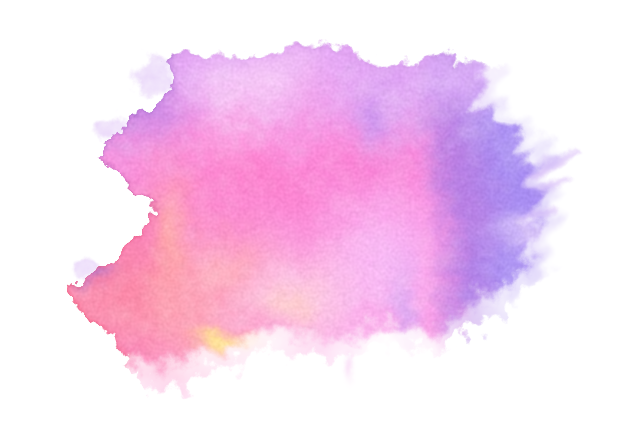
A Shadertoy shader for this background:

```glsl
// A loose watercolour wash on white paper: coral and pink fading to violet.
// Four noisy edge curves bound the wash, soft elliptical pools tint it,
// and a dark pigment rim, pale stains and paper grain finish the surface.

vec2 hashGradient(vec2 cell) {
    vec2 h = vec2(dot(cell, vec2(127.1, 311.7)), dot(cell, vec2(269.5, 183.3)));
    return 2.0 * fract(sin(h) * 43758.5) - 1.0;
}

float gradientNoise(vec2 p) {
    vec2 i = floor(p), f = fract(p);
    vec2 u = f * f * f * (f * (f * 6.0 - 15.0) + 10.0);
    vec2 e = vec2(0.0, 1.0);
    float low = mix(dot(hashGradient(i), f), dot(hashGradient(i + e.yx), f - e.yx), u.x);
    float high = mix(dot(hashGradient(i + e), f - e), dot(hashGradient(i + 1.0), f - 1.0), u.x);
    return mix(low, high, u.y);
}

float fbm(vec2 p) {
    float sum = 0.0, amplitude = 0.5;
    for (int i = 0; i < 5; i++) {
        sum += amplitude * gradientNoise(p);
        p = mat2(1.6, 1.2, -1.2, 1.6) * p + 7.3;
        amplitude *= 0.5;
    }
    return sum;
}

// Soft elliptical pool of pigment
float pool(vec2 p, vec2 centre, vec2 radius) {
    vec2 q = (p - centre) / radius;
    return exp(-dot(q, q));
}

// Inward distances from the left, right, bottom and top edges
vec4 edgeDistances(vec2 p) {
    float upperLobe = 0.23 + max(p.y - 0.635, 1.15 * (0.635 - p.y));
    float lowerLobe = 0.165 + max(1.15 * (p.y - 0.326), 0.75 * (0.326 - p.y));
    float notch = mix(0.352, 0.395, smoothstep(0.65, 0.78, p.y));
    float left = min(min(upperLobe, lowerLobe), notch);
    float right = 1.26 - 0.115 * smoothstep(0.64, 0.78, p.y)
                - 0.08 * (1.0 - smoothstep(0.28, 0.42, p.y));
    float bottom = 0.12 + 0.075 * smoothstep(0.3, 0.65, p.x)
                 + 0.08 * smoothstep(1.0, 1.1, p.x) + 0.11 * smoothstep(1.15, 1.27, p.x);
    float top = 0.887 - 0.03 * smoothstep(0.75, 0.92, p.x)
              + 0.02 * smoothstep(0.97, 1.02, p.x) - 0.03 * smoothstep(1.03, 1.13, p.x);
    return vec4((p.x - left) * 0.7, right - p.x, p.y - bottom, top - p.y);
}

// Pigment colour across the wash
vec3 pigment(vec2 p) {
    vec3 c = vec3(0.98, 0.57, 0.88);
    c = mix(c, vec3(0.90, 0.66, 0.96), smoothstep(0.62, 0.86, p.y));
    c = mix(c, vec3(0.99, 0.49, 0.79), 0.75 * pool(p, vec2(0.58, 0.58), vec2(0.22, 0.12)));
    c = mix(c, vec3(0.98, 0.46, 0.80), 0.6 * pool(p, vec2(0.87, 0.60), vec2(0.12, 0.06)));
    // Coral and orange on the lower left
    c = mix(c, vec3(0.98, 0.50, 0.64), 0.95 * pool(p, vec2(0.26, 0.31), vec2(0.26, 0.19)));
    c = mix(c, vec3(0.99, 0.61, 0.67), 0.8 * pool(p, vec2(0.46, 0.27), vec2(0.18, 0.12)));
    c = mix(c, vec3(1.00, 0.70, 0.60), 0.6 * pool(p, vec2(0.40, 0.46), vec2(0.05, 0.13)));
    c = mix(c, vec3(1.00, 0.72, 0.66), 0.5 * pool(p, vec2(0.54, 0.38), vec2(0.09, 0.06)));
    // Pale middle and top
    c = mix(c, vec3(0.99, 0.80, 0.90), 0.85 * pool(p, vec2(0.74, 0.32), vec2(0.15, 0.12)));
    c = mix(c, vec3(0.97, 0.73, 0.97), 0.8 * pool(p, vec2(0.91, 0.36), vec2(0.12, 0.15)));
    c = mix(c, vec3(0.98, 0.82, 0.97), 0.75 * pool(p, vec2(0.60, 0.81), vec2(0.10, 0.09)));
    c = mix(c, vec3(1.00, 0.85, 0.74), 0.5 * pool(p, vec2(0.68, 0.31), vec2(0.05, 0.05)));
    c = mix(c, vec3(1.00, 0.92, 0.50), 0.85 * pool(p, vec2(0.53, 0.20), vec2(0.06, 0.025)));
    // Violet body on the right
    float border = 1.01 + 0.04 * (1.0 - smoothstep(0.35, 0.6, p.y));
    vec3 violet = mix(vec3(0.71, 0.49, 0.89), vec3(0.64, 0.55, 0.95), smoothstep(1.04, 1.2, p.x));
    c = mix(c, violet, 0.95 * smoothstep(-0.05, 0.05, p.x - border));
    c = mix(c, vec3(0.74, 0.51, 0.93), 0.75 * pool(p, vec2(0.90, 0.73), vec2(0.06, 0.08)));
    c = mix(c, vec3(0.86, 0.68, 0.97), 0.9 * pool(p, vec2(1.07, 0.82), vec2(0.13, 0.08)));
    c = mix(c, vec3(0.88, 0.80, 0.98), 0.8 * pool(p, vec2(1.23, 0.46), vec2(0.10, 0.04)));
    c = mix(c, vec3(0.80, 0.63, 0.95), 0.6 * pool(p, vec2(0.95, 0.27), vec2(0.03, 0.09)));
    // Violet on the left shoulders
    c = mix(c, vec3(0.76, 0.53, 0.90), 0.7 * pool(p, vec2(0.33, 0.74), vec2(0.10, 0.08)));
    return mix(c, vec3(0.70, 0.48, 0.80), 0.8 * pool(p, vec2(0.21, 0.37), vec2(0.04, 0.03)));
}

void mainImage(out vec4 fragColor, in vec2 fragCoord) {
    vec2 p = fragCoord / iResolution.y;
    vec2 drift = vec2(fbm(p * 5.0), fbm(p * 5.0 + 31.0));
    vec2 ragged = vec2(fbm(p * 24.0 + 3.0), fbm(p * 24.0 + 57.0));
    float bristle = gradientNoise(vec2(dot(p, vec2(5.4, 2.6)), dot(p, vec2(-12.0, 25.0))));
    vec3 color = vec3(1.0);

    // Pale stains beyond the crisp edges
    float stain = pool(p, vec2(0.365, 0.82), vec2(0.07, 0.06))
                + pool(p, vec2(0.265, 0.70), vec2(0.05, 0.035))
                + pool(p, vec2(0.20, 0.37), vec2(0.04, 0.035));
    stain = smoothstep(0.4, 0.75, stain + 0.9 * ragged.x + 0.4 * drift.y);
    color = mix(color, vec3(0.85, 0.72, 0.96), stain * (0.4 + 0.5 * ragged.y));
    float drip = pool(p + 0.02 * ragged, vec2(0.815, 0.145), vec2(0.009, 0.025));
    color = mix(color, vec3(0.97, 0.80, 0.95), 0.5 * drip);

    // Feathered strokes leaving the right side
    for (int i = 0; i < 3; i++) {
        float k = float(i);
        vec2 along = vec2(0.15 - 0.025 * k, 0.08 - 0.03 * k);
        vec2 q = p + 0.03 * ragged - vec2(1.2, 0.57 - 0.04 * k);
        float t = clamp(dot(q, along) / dot(along, along), 0.0, 1.0);
        float stroke = 1.0 - smoothstep(0.0, 0.035 - 0.02 * t, length(q - along * t));
        color = mix(color, vec3(0.84, 0.72, 0.97), stroke * (0.8 - 0.35 * t));
    }

    // Main wash: crisp on the left and top, bleeding on the right and bottom
    vec4 d = edgeDistances(p + 0.08 * drift + 0.06 * ragged);
    d.yz += 0.12 * drift.yx + vec2(0.07 * bristle, 0.03 * ragged.y);
    vec2 sides = smoothstep(vec2(0.0), vec2(0.003, 0.01), d.xw);
    float coverage = sides.x * sides.y * smoothstep(-0.005, 0.04, d.y) * smoothstep(0.0, 0.055, d.z);
    vec3 wash = pigment(p + 0.12 * drift + 0.03 * ragged);
    wash = mix(wash, vec3(1.0), clamp(0.04 + 0.35 * drift.x + 0.25 * ragged.y, 0.0, 0.4));

    // Thin watery fringe around the bleeding sides
    vec2 fringe = smoothstep(vec2(-0.05, -0.04), vec2(0.0, -0.015), d.yz + 0.06 * ragged);
    float wet = fringe.x * fringe.y * sides.x * sides.y;
    color = mix(color, wash, wet * clamp(0.22 + 0.7 * drift.y, 0.0, 0.45));

    // Pigment gathered along the drying edge
    vec3 rimColor = mix(vec3(0.92, 0.28, 0.42), vec3(0.60, 0.36, 0.76), smoothstep(0.4, 0.7, p.y));
    float rim = 0.65 * exp(-max(d.x, 0.0) / 0.006) + 0.25 * exp(-max(d.w, 0.0) / 0.01);
    wash = mix(wash, rimColor, clamp(rim * (1.0 + 1.5 * ragged.x), 0.0, 0.75));

    // Paper grain
    wash += 0.05 * gradientNoise(p * 130.0) + 0.03 * gradientNoise(p * vec2(45.0, 75.0));
    fragColor = vec4(clamp(mix(color, wash, coverage), 0.0, 1.0), 1.0);
}
```
